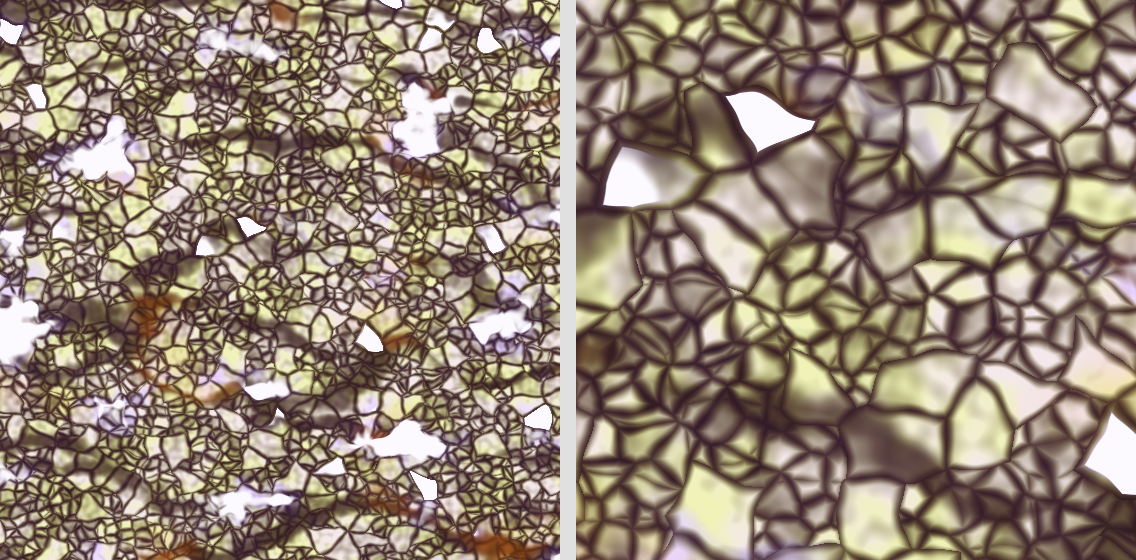
Left, the full canvas; right, a detail of the centre.
Reproduce this texture procedurally as a WebGL 2 fragment shader.

```glsl
#version 300 es
precision highp float;

uniform vec2 u_resolution;
out vec4 fragColor;

vec2 hash2(vec2 p) {
    vec3 q = fract(p.xyx * vec3(0.1031, 0.1030, 0.0973));
    q += dot(q, q.yzx + 33.33);
    return fract((q.xx + q.yz) * q.zy);
}

float cornerSlope(vec2 cell, vec2 offset) {
    float angle = 6.2832 * hash2(cell + 57.0).x;
    return dot(vec2(cos(angle), sin(angle)), offset);
}

float gradientNoise(vec2 p) {
    vec2 i = floor(p), f = p - i;
    vec2 u = f * f * f * (f * (f * 6.0 - 15.0) + 10.0);
    vec2 e = vec2(1, 0);
    return mix(mix(cornerSlope(i, f), cornerSlope(i + e, f - e), u.x),
               mix(cornerSlope(i + e.yx, f - e.yx), cornerSlope(i + 1.0, f - 1.0), u.x), u.y);
}

// Distance to the nearest grain boundary (x) and two random values of the grain (yz)
vec3 grains(vec2 p, float count) {
    p *= count;
    vec2 base = floor(p), nearest = vec2(0), nearestCell = base;
    float best = 9.0, border = 9.0;
    for (int y = -1; y <= 1; y++)
    for (int x = -1; x <= 1; x++) {
        vec2 cell = base + vec2(x, y);
        vec2 r = cell + hash2(cell) - p;
        if (dot(r, r) < best) {
            best = dot(r, r);
            nearest = r;
            nearestCell = cell;
        }
    }
    for (int y = -2; y <= 2; y++)
    for (int x = -2; x <= 2; x++) {
        vec2 cell = nearestCell + vec2(x, y);
        vec2 r = cell + hash2(cell) - p, apart = r - nearest;
        if (dot(apart, apart) > 1e-5)
            border = min(border, dot(0.5 * (r + nearest), normalize(apart)));
    }
    return vec3(border / count, hash2(nearestCell + 131.0));
}

// Wavy, broken, nearly horizontal bands
float seams(vec2 p, float count, float seed) {
    float y = p.y * count + 0.9 * gradientNoise(p * vec2(2.6, 2.0) + seed)
            + 0.35 * gradientNoise(p * vec2(9.0, 7.0) + seed) + 0.5 * p.x;
    float width = 0.22 * gradientNoise(vec2(p.x * 3.5, floor(y) * 7.37 + seed)) + 0.03;
    float ragged = 0.1 * gradientNoise(p * vec2(28.0, 40.0));
    return smoothstep(-0.07, 0.07, width + ragged - abs(fract(y) - 0.5));
}

// Dark rim to pale grain
vec3 mineralRamp(float t) {
    vec3 stops[6] = vec3[6](vec3(0.20, 0.11, 0.15), vec3(0.29, 0.19, 0.19),
        vec3(0.40, 0.32, 0.26), vec3(0.56, 0.51, 0.40),
        vec3(0.76, 0.73, 0.60), vec3(0.95, 0.93, 0.82));
    vec3 c = stops[0];
    for (int i = 1; i < 6; i++)
        c = mix(c, stops[i], clamp(t * 5.0 - float(i - 1), 0.0, 1.0));
    return c;
}

void main() {
    vec2 p = gl_FragCoord.xy / min(u_resolution.x, u_resolution.y);

    // Whole coarse grains among clusters of finer ones
    vec2 warp = vec2(gradientNoise(p * 32.0), gradientNoise(p * 32.0 + 19.7));
    vec2 q = p + 0.009 * warp;
    vec3 coarse = grains(q * vec2(0.9, 1.05), 25.0);
    vec3 fine = grains(q * vec2(0.95, 1.05) + 3.1, 49.0);
    bool whole = coarse.y > 0.62;
    float border = whole ? coarse.x : min(coarse.x + 0.002, fine.x);
    float shade = whole ? 0.86 + 0.2 * coarse.z : 0.68 + 0.4 * fine.y;

    // Soft dark rims and mottled interiors
    float tone = smoothstep(-0.0025, 0.0068, border + 0.0015 * gradientNoise(p * 60.0)) * shade;
    tone += 0.26 * gradientNoise(p * 78.0) + 0.16 * gradientNoise(p * vec2(5.0, 8.0) + 41.0);

    // Dark organic seams
    float seam = max(seams(p, 6.0, 4.3), 0.85 * seams(p + 0.37, 4.5, 23.6));
    tone = mix(tone, 0.3 * tone - 0.04, 0.85 * seam);
    vec3 color = mineralRamp(clamp(tone, 0.0, 1.0));

    // Drifts from olive to mauve
    float hue = smoothstep(-0.35, 0.35, gradientNoise(p * 14.0 + 8.0) + 0.5 * gradientNoise(p * 45.0));
    color *= mix(vec3(0.99, 1.02, 0.88), vec3(1.01, 0.98, 1.13), hue);

    // Amber stains, strongest along the seams
    float stain = smoothstep(0.14, 0.42, gradientNoise(p * vec2(5.0, 8.0) + 71.0));
    vec3 amber = vec3(0.68, 0.33, 0.08) * (0.65 + 0.6 * tone + 0.5 * gradientNoise(p * 35.0));
    color = mix(color, amber, stain * (0.1 + 0.65 * seam));

    // Open pores with violet fringes
    float inside = smoothstep(0.0, 0.006, coarse.x);
    float pore = gradientNoise(p * vec2(5.5, 10.0) + 0.25 * warp + 12.4)
               + 0.16 * (coarse.z - 0.5) * inside;
    pore += 0.5 * step(0.975, coarse.y) * inside;
    float fringe = smoothstep(0.2, 0.36, pore);
    color = mix(color, color * vec3(0.9, 0.86, 1.15) + vec3(0.04, 0.03, 0.09), 0.7 * fringe);
    color = mix(color, vec3(0.99, 0.98, 1.0), smoothstep(0.36, 0.45, pore));

    fragColor = vec4(clamp(color, 0.0, 1.0), 1.0);
}
```
